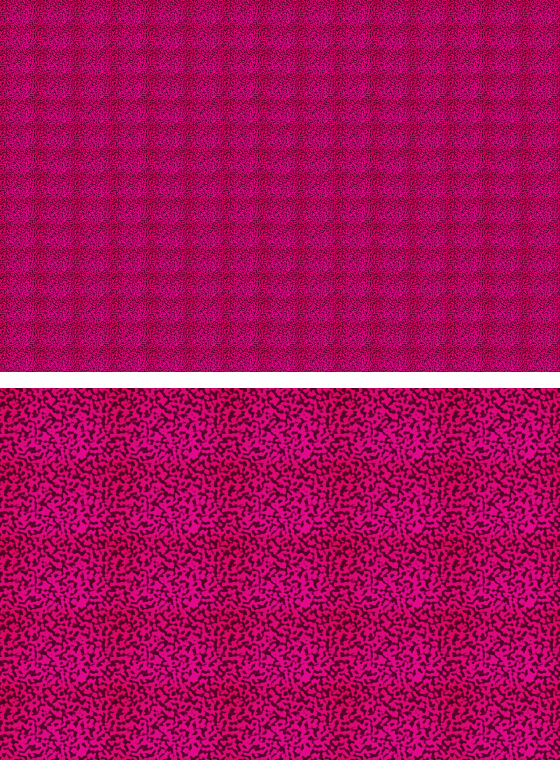
Top, the full canvas; bottom, a detail of the centre.
Write a Shadertoy shader that draws this pattern.

```glsl
// A 15 by 15 grid of woven magenta patches crossed by soft crimson bands.
// Each patch is speckled with periodic gradient noise, thresholded into fine
// blots whose coverage and tint follow a gentle glow inside the patch.

const vec2 TILES = vec2(15.0);
const vec2 GRAIN = vec2(31.0, 21.0);   // noise cells per patch
const int SAMPLES = 3;                 // antialiasing samples per axis

const vec3 MAGENTA = vec3(0.88, 0.04, 0.54);
const vec3 CRIMSON = vec3(0.85, 0.03, 0.37);
const vec3 SHADOW  = vec3(0.32, 0.00, 0.14);

// Unit gradient at a lattice corner, wrapped to the given period
vec2 cornerGradient(vec2 corner, vec2 period) {
    vec2 c = mod(corner, period);
    float h = fract(sin(dot(c, vec2(127.1, 311.7))) * 43758.55);
    float angle = 6.28319 * h;
    return vec2(cos(angle), sin(angle));
}

// Gradient noise that repeats seamlessly with the period
float gradientNoise(vec2 p, vec2 period) {
    vec2 i = floor(p);
    vec2 f = p - i;
    vec2 s = f * f * f * (f * (f * 6.0 - 15.0) + 10.0);
    vec2 e = vec2(1.0, 0.0);
    float a = dot(cornerGradient(i, period), f);
    float b = dot(cornerGradient(i + e.xy, period), f - e.xy);
    float c = dot(cornerGradient(i + e.yx, period), f - e.yx);
    float d = dot(cornerGradient(i + e.xx, period), f - e.xx);
    return mix(mix(a, b, s.x), mix(c, d, s.x), s.y);
}

// Two layers, half a cell apart, hide the square lattice
float speckle(vec2 p, vec2 period) {
    vec2 shift = vec2(7.5, 4.5);
    return 0.75 * (gradientNoise(p, period) + gradientNoise(p + shift, period));
}

// Brightness of a patch: fades towards its top edge and its side band
float patchGlow(vec2 uv, float bandCentre) {
    float rise = smoothstep(0.0, 0.07, uv.y) * (1.0 - smoothstep(0.25, 1.0, uv.y));
    float bandDistance = abs(fract(uv.x - bandCentre + 0.5) - 0.5);
    float side = smoothstep(0.0, 0.28, bandDistance);
    return clamp(0.55 * rise + 0.5 * side - 0.05, 0.0, 1.0);
}

// Colour of the cloth at a position measured in patches
vec3 clothColour(vec2 p) {
    vec2 uv = fract(p);
    float glow = patchGlow(uv, 0.06);
    float grain = speckle(uv * GRAIN, GRAIN);
    float threshold = mix(-0.03, -0.10, glow);
    float thread = smoothstep(-0.14, 0.14, grain - threshold);
    return mix(SHADOW, mix(CRIMSON, MAGENTA, glow), thread);
}

void mainImage(out vec4 fragColor, in vec2 fragCoord) {
    // Average a small grid of samples to smooth the fine grain
    vec3 sum = vec3(0.0);
    for (int y = 0; y < SAMPLES; y++) {
        for (int x = 0; x < SAMPLES; x++) {
            vec2 offset = (vec2(x, y) + 0.5) / float(SAMPLES) - 0.5;
            sum += clothColour((fragCoord + offset) / iResolution.xy * TILES);
        }
    }
    fragColor = vec4(sum / float(SAMPLES * SAMPLES), 1.0);
}
```
